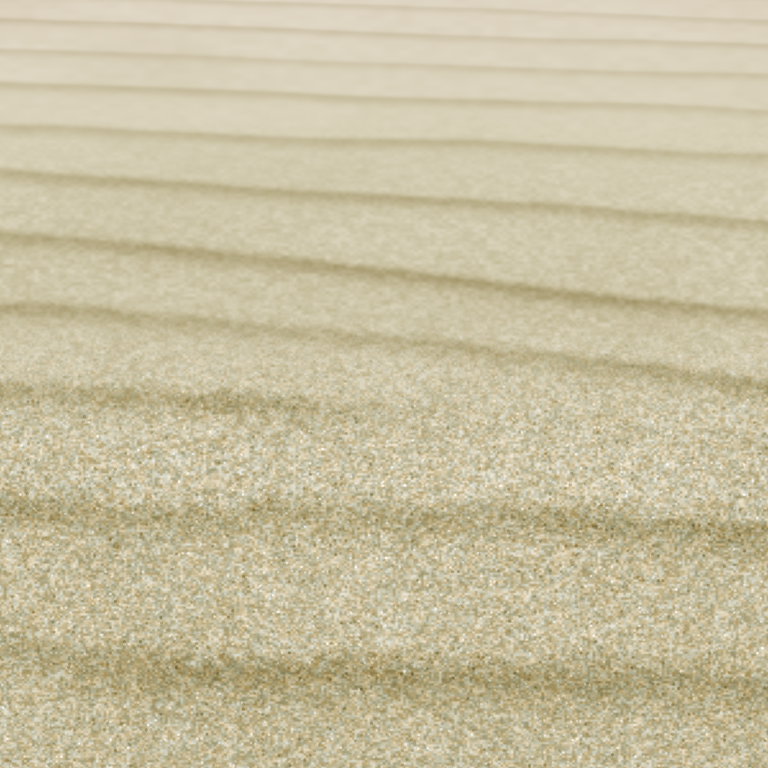
A Shadertoy shader for this texture:

```glsl
// Wind-rippled sand receding toward a bright, out-of-focus distance.
// Ripple crests are spaced by a perspective formula and shaded in a loop;
// grain goes from sharp and contrasty in front to soft and faint behind.

float hash(vec2 p) {
    vec3 q = fract(vec3(p.xyx) * 0.1031);
    q += dot(q, q.yzx + 33.33);
    return fract((q.x + q.y) * q.z);
}

float noise(vec2 p) {
    vec2 i = floor(p), f = fract(p);
    f = f * f * (3.0 - 2.0 * f);
    return mix(mix(hash(i), hash(i + vec2(1, 0)), f.x),
               mix(hash(i + vec2(0, 1)), hash(i + vec2(1, 1)), f.x), f.y);
}

// Centred noise, in -0.5..0.5
float grain(vec2 p) { return noise(p) - 0.5; }

// Depth below the top edge of ripple n's crest, at column x
float crestLine(float n, float x, float spacing) {
    float base = 8.18 / (n + 5.91) - 0.523;
    float slope = 0.035 + 0.085 * exp(-pow((n - 3.4) / 1.5, 2.0));
    float bend = pow(x, mix(2.6, 1.0, smoothstep(0.0, 4.0, n)));
    float sway = grain(vec2(x * 3.5 + n * 7.3, n * 5.1)) * 0.13
               + grain(vec2(x * 11.0, n * 9.7)) * 0.04;
    return base + slope * bend + sway * spacing;
}

// Summed shadow of all ripples: steep above each crest, long tail below
float rippleShade(vec2 p, float focus) {
    float shade = 0.0;
    for (float n = -1.0; n < 12.0; n++) {
        float spacing = 8.18 / pow(n + 5.91, 2.0);
        float d = p.y - crestLine(n, p.x, spacing);
        d += focus * 0.022 * grain(p * vec2(70.0, 110.0));
        float width = spacing * (d < 0.0 ? 0.085 : 0.16);
        float band = exp(-d * d / (width * width));
        float tail = d > 0.0 ? exp(-d / (0.3 * spacing)) : band;
        float strength = mix(0.32, 0.16, smoothstep(4.0, 9.0, n));
        strength *= 0.7 + 0.5 * noise(vec2(p.x * 3.0, n * 3.7));
        // The third crest dies out partway across
        if (n == 2.0) strength *= 1.0 - 0.85 * smoothstep(0.3, 0.62, p.x);
        shade += strength * (0.8 * band + 0.25 * tail);
    }
    return shade;
}

// Sparse round spots, one possible in each grid cell
float specks(vec2 p, float cells, float density, float radius) {
    vec2 q = p * cells, id = floor(q);
    vec2 centre = 0.3 + 0.4 * vec2(hash(id + 17.0), hash(id + 53.0));
    float spot = 1.0 - smoothstep(radius * 0.5, radius, length(fract(q) - centre));
    return spot * step(1.0 - density, hash(id + 91.0));
}

void mainImage(out vec4 fragColor, in vec2 fragCoord) {
    vec2 p = fragCoord / iResolution.xy;
    p.y = 1.0 - p.y; // 0 far, 1 near
    float focus = smoothstep(0.36, 0.62, p.y);
    float middle = smoothstep(0.08, 0.4, p.y) * (1.0 - 0.6 * focus);

    // Broad light, dimmer toward the viewer, with faint patches
    float tone = mix(1.07, 0.93, smoothstep(0.0, 0.35, p.y));
    tone -= 0.12 * smoothstep(0.3, 0.95, p.y);
    tone += 0.07 * grain(p * vec2(5.0, 13.0));
    tone -= rippleShade(p, focus);

    // Sharp foreground grain, then softer blurred grain behind it
    tone += focus * (0.55 * grain(p * vec2(300.0, 340.0))
                   + 0.36 * grain(p * vec2(150.0, 190.0) + 31.0));
    tone += middle * (0.17 * grain(p * vec2(105.0, 170.0) + 7.0)
                    + 0.13 * grain(p * vec2(190.0, 260.0) + 61.0));
    tone += 0.05 * grain(p * vec2(55.0, 130.0) + 13.0);

    // Dark grains, glints and a few larger bits of grit
    tone -= focus * 0.32 * specks(p, 150.0, 0.07, 0.42);
    tone += focus * 0.30 * specks(p + 0.37, 170.0, 0.06, 0.40);
    tone -= focus * 0.45 * specks(p + 0.71, 75.0, 0.0025, 0.42);

    // Ochre shadow to pale cream, with slight warm and cool grains
    vec3 shadow = vec3(0.51, 0.45, 0.27), cream = vec3(0.84, 0.81, 0.71);
    tone = max(tone, -0.25);
    float blueTone = tone > 0.0 ? pow(tone, 1.15) : tone;
    vec3 color = mix(shadow, cream, vec3(tone, tone, blueTone));
    color += focus * 0.07 * grain(p * 210.0 + 5.0) * vec3(1.0, 0.0, -1.0);
    // Dusty pink tint in the far haze
    color += vec3(0.006, -0.004, 0.012) * (1.0 - smoothstep(0.0, 0.2, p.y));

    fragColor = vec4(clamp(color, 0.0, 1.0), 1.0);
}
```
